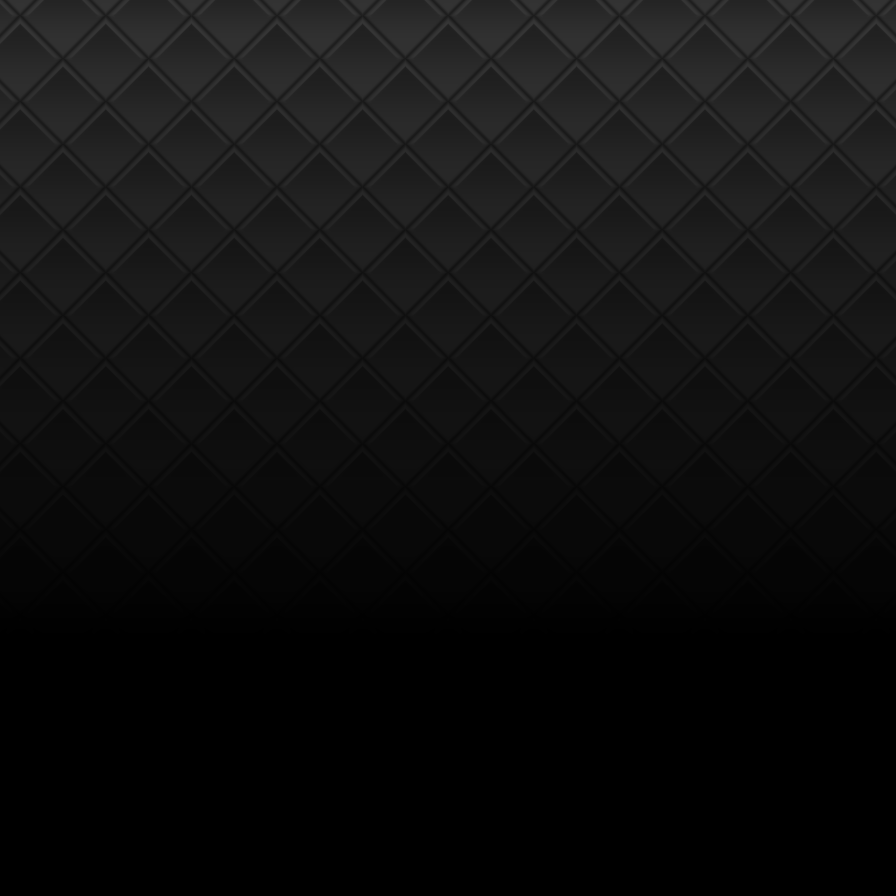
A Shadertoy shader for this background:

```glsl
// Position inside the nearest diamond cell, whose tips lie at distance 1
vec2 diamondCell(vec2 p) {
    vec2 a = mod(p + 1.0, 2.0) - 1.0;
    vec2 b = mod(p, 2.0) - 1.0;
    return abs(a.x) + abs(a.y) < abs(b.x) + abs(b.y) ? a : b;
}

void mainImage(out vec4 fragColor, in vec2 fragCoord) {
    vec2 uv = fragCoord / iResolution.xy;
    vec2 cell = diamondCell((uv - vec2(0.0703, 0.887)) / 0.04777);
    float inset = 1.0 - abs(cell.x) - abs(cell.y);
    float soft = 1.0 / (0.04777 * iResolution.y);
    float upper = smoothstep(-0.06, 0.06, cell.y);

    // Face: dark under the upper tip, paler toward the lower one
    float face = mix(1.12, 0.70, smoothstep(-0.85, 0.85, cell.y));

    // Raised rim along the two upper edges
    float rim = 1.0 - smoothstep(0.19 - soft, 0.19 + soft, inset);
    float shade = mix(face, 1.05, rim * upper);
    shade += 0.12 * upper * exp(-pow((inset - 0.15) / 0.06, 2.0));

    // Groove between the cells
    shade *= 1.0 - 0.38 * exp(-pow(inset / (0.05 + 0.5 * soft), 2.0));

    // Light falls off to black below the middle
    float light = 0.178 * smoothstep(0.0, 0.08, uv.y - 0.26)
                * clamp((uv.y - 0.275) / 0.69, 0.0, 1.0);
    fragColor = vec4(vec3(light * shade), 1.0);
}
```
